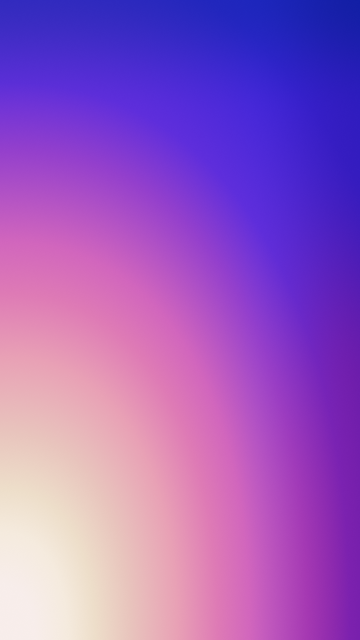
Give the GLSL for this background, as a Shadertoy shader.

```glsl
const vec2 GLOW_RADIUS = vec2(0.694, 0.622);  // canvas fractions where the glow turns pink
const float ROUNDNESS = 2.3;                   // 2.0 gives a plain ellipse
const vec3 RIGHT_LOW_TINT = vec3(0.12, -0.05, -0.18);
const vec3 RIGHT_HIGH_TINT = vec3(0.0, -0.03, -0.09);
const vec3 TOP_TINT = vec3(-0.08, 0.01, -0.10);
const float GRAIN = 0.004;

// Glow colours, with the distance of each stop in w
const int STOPS = 11;
const vec4 RAMP[STOPS] = vec4[STOPS](
    vec4(0.97, 0.93, 0.92, 0.14),
    vec4(0.96, 0.92, 0.87, 0.27),
    vec4(0.93, 0.87, 0.79, 0.38),
    vec4(0.91, 0.77, 0.74, 0.52),
    vec4(0.91, 0.63, 0.71, 0.71),
    vec4(0.87, 0.48, 0.71, 0.87),
    vec4(0.82, 0.40, 0.74, 1.00),
    vec4(0.58, 0.25, 0.80, 1.23),
    vec4(0.37, 0.18, 0.86, 1.40),
    vec4(0.21, 0.14, 0.84, 1.75),
    vec4(0.15, 0.14, 0.84, 2.07)
);

float hash(vec2 p) {
    return fract(sin(dot(p, vec2(12.99, 78.23))) * 43758.5);
}

float glowDistance(vec2 uv) {
    vec2 q = pow(max(uv / GLOW_RADIUS, 0.0), vec2(ROUNDNESS));
    return pow(q.x + q.y, 1.0 / ROUNDNESS);
}

vec3 glowColor(float dist) {
    vec3 color = RAMP[0].rgb;
    for (int i = 1; i < STOPS; i++) {
        float start = RAMP[i - 1].w;
        float blend = clamp((dist - start) / (RAMP[i].w - start), 0.0, 1.0);
        color = mix(color, RAMP[i].rgb, blend);
    }
    return color;
}

void mainImage(out vec4 fragColor, in vec2 fragCoord) {
    vec2 uv = fragCoord / iResolution.xy;

    // Corner glow
    vec3 color = glowColor(glowDistance(uv));

    // Plum shade on the right, deep blue shade along the top
    vec3 rightTint = mix(RIGHT_LOW_TINT, RIGHT_HIGH_TINT, smoothstep(0.4, 0.75, uv.y));
    color += rightTint * smoothstep(0.68, 1.0, uv.x);
    color += TOP_TINT * smoothstep(0.82, 1.0, uv.y);

    // Fine grain against banding
    color += (hash(fragCoord) - 0.5) * GRAIN;
    fragColor = vec4(clamp(color, 0.0, 1.0), 1.0);
}
```
